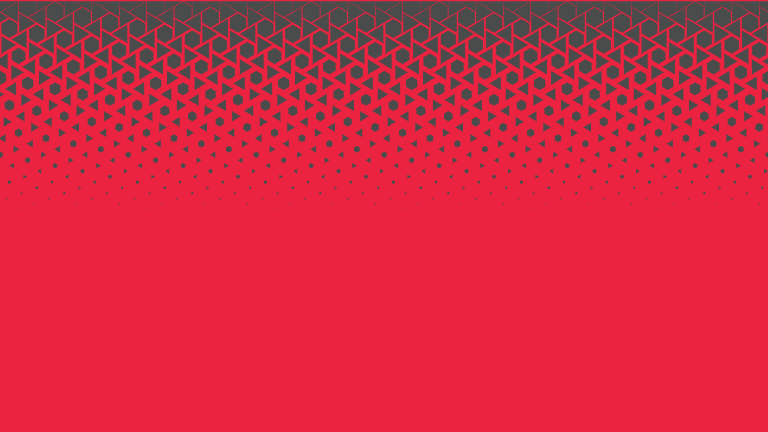
Reproduce this background procedurally as a Shadertoy shader.

```glsl
#define RED vec3(0.92, 0.133, 0.251)
#define GREY vec3(0.29, 0.30, 0.30)
#define SIDE 0.02444               // hexagon side, in canvas heights
#define STRETCH 1.04               // vertical stretch of the tiling
#define ANCHOR vec2(0.8472, 0.591) // centre of one hexagon
#define FADE_END 0.497             // height at which tiles vanish
#define TOP_EDGE 0.9972            // start of the thin border

const float ROOT3 = 1.7320508;
const float HEX_INRADIUS = 0.5 * ROOT3;
const float TRI_INRADIUS = 1.0 / ROOT3;

// Lattice steps between hexagons and offset to a neighbouring triangle
const vec2 STEP_A = vec2(1.5 * ROOT3, -0.5);
const vec2 STEP_B = vec2(ROOT3, 2.0);
const vec2 TRI_OFFSET = vec2(2.5 / ROOT3, 0.5);

// Distance from the centre, measured along the side normals
float hexNorm(vec2 p) {
    p = abs(p);
    return max(p.x, 0.5 * p.x + HEX_INRADIUS * p.y);
}

// Triangle pointing right
float triNorm(vec2 p) {
    return max(-p.x, 0.5 * p.x + HEX_INRADIUS * abs(p.y));
}

// Tile size by the height of its centre
float tileScale(vec2 centre) {
    float height = ANCHOR.y + centre.y * SIDE * STRETCH;
    return clamp((height - FADE_END) / (1.0 - FADE_END), 0.0, 1.0);
}

// Smooth coverage; tiles below pixel size fade out
float coverage(float dist, float inradius, float pixel) {
    return clamp(0.5 - (dist - inradius) / pixel, 0.0, 1.0)
         * min(1.0, 2.0 * inradius / pixel);
}

void mainImage(out vec4 fragColor, in vec2 fragCoord) {
    vec2 uv = fragCoord / iResolution.y;
    vec2 p = (uv - ANCHOR) / (SIDE * vec2(1.0, STRETCH));
    float pixel = 1.0 / (iResolution.y * SIDE);

    // Nearest lattice cell
    vec2 cell = round(inverse(mat2(STEP_A, STEP_B)) * p);

    // One hexagon and two opposed triangles per cell
    float ink = 0.0;
    for (int j = -1; j <= 1; j++) {
        for (int i = -1; i <= 1; i++) {
            vec2 id = cell + vec2(i, j);
            vec2 centre = id.x * STEP_A + id.y * STEP_B;
            ink += coverage(hexNorm(p - centre), HEX_INRADIUS * tileScale(centre), pixel);
            for (float side = -1.0; side <= 1.0; side += 2.0) {
                vec2 tri = centre + side * TRI_OFFSET;
                ink += coverage(triNorm(side * (p - tri)), TRI_INRADIUS * tileScale(tri), pixel);
            }
        }
    }

    // Thin border along the top
    ink = min(ink, 1.0) * clamp((TOP_EDGE - uv.y) * iResolution.y + 0.5, 0.0, 1.0);

    fragColor = vec4(mix(RED, GREY, ink), 1.0);
}
```
